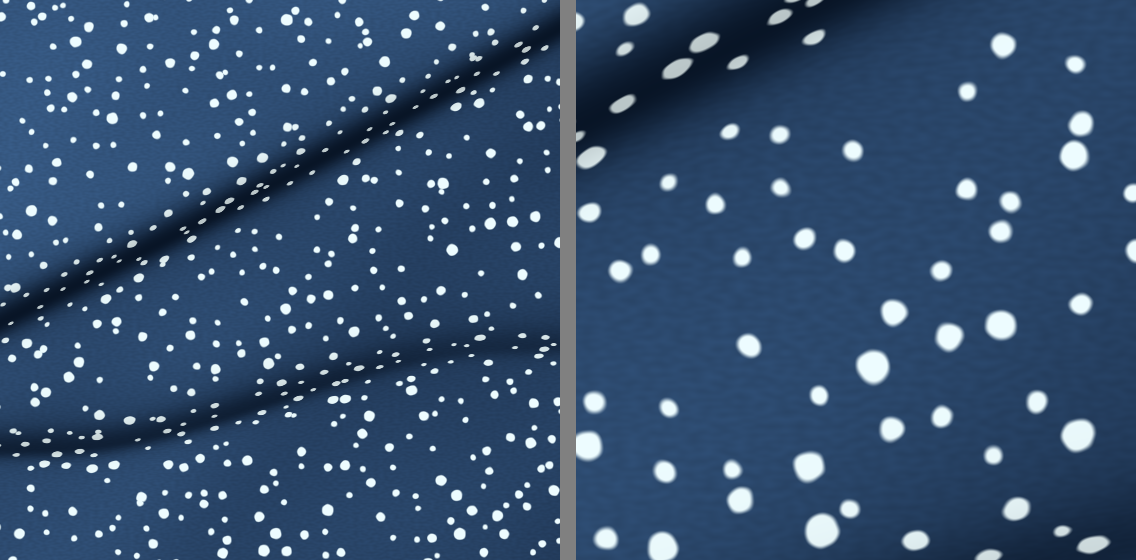
Left, the full canvas; right, a detail of the centre.
Write a WebGL 2 fragment shader that draws this texture.

```glsl
#version 300 es
precision highp float;
// Navy cloth scattered with small white dots, crossed by two soft diagonal folds.

uniform vec2 u_resolution;
out vec4 fragColor;

// Colours
const vec3 CLOTH_DIM = vec3(0.135, 0.232, 0.358);
const vec3 CLOTH_LIT = vec3(0.212, 0.348, 0.512);
const vec3 FOLD_DEEP = vec3(0.030, 0.078, 0.145);
const vec3 DOT_WHITE = vec3(0.930, 0.990, 1.000);

// Dots
const float DOT_CELLS = 24.0;
const float DOT_CHANCE = 0.80;
const float DOT_JITTER = 0.84;
const float DOT_MIN = 0.0050;
const float DOT_MAX = 0.0105;
const float DOT_WOBBLE = 0.0016;
const float DOT_EDGE = 0.0018;

// Folds: cloth hidden in each fold, and width of the squeezed strip
const vec2 MAIN_NORMAL = vec2(-0.47, 0.88);
const vec2 LOW_NORMAL = vec2(-0.20, 0.98);
const float MAIN_TUCK = 0.036;
const float LOW_TUCK = 0.034;
const float TUCK_WIDTH = 0.035;

// Weave
const vec2 WEAVE_SCALE = vec2(110.0, 240.0);
const float WEAVE_DEPTH = 0.09;

vec3 hash3(vec2 p) {
    vec3 q = fract(p.xyx * vec3(0.1031, 0.1030, 0.0973));
    q += dot(q, q.yxz + 33.33);
    return fract((q.xxy + q.yzz) * q.zyx);
}

float cornerSlope(vec2 cell, vec2 offset) {
    float angle = 6.28318 * hash3(cell + 71.0).x;
    return dot(vec2(cos(angle), sin(angle)), offset);
}

float gradientNoise(vec2 p) {
    vec2 cell = floor(p);
    vec2 f = p - cell;
    vec2 u = f * f * f * (f * (f * 6.0 - 15.0) + 10.0);
    vec2 e = vec2(1.0, 0.0);
    float low = mix(cornerSlope(cell, f), cornerSlope(cell + e, f - e), u.x);
    float high = mix(cornerSlope(cell + e.yx, f - e.yx),
                     cornerSlope(cell + e.xx, f - e.xx), u.x);
    return mix(low, high, u.y);
}

// Heights of the two fold lines across the canvas
float mainFold(float x) { return 0.423 + 0.49 * x + 0.035 * x * x; }
float lowFold(float x) { return 0.197 + 0.165 * smoothstep(0.1, 0.9, x) + 0.02 * x; }

// Bell-shaped shadow with separate widths above and below the fold
float foldShadow(float d, float above, float below) {
    float t = d / (d > 0.0 ? above : below);
    return exp(-t * t);
}

// Signed distance to the nearest dot edge
float dotDistance(vec2 cloth) {
    vec2 home = floor(cloth * DOT_CELLS);
    float nearest = 1.0;
    for (int y = -1; y <= 1; y++) {
        for (int x = -1; x <= 1; x++) {
            vec2 cell = home + vec2(x, y);
            vec3 place = hash3(cell + 19.0);
            vec3 kind = hash3(cell + 157.0);
            if (kind.x > DOT_CHANCE) continue;
            vec2 centre = (cell + 0.5 + DOT_JITTER * (place.xy - 0.5)) / DOT_CELLS;
            float radius = mix(DOT_MIN, DOT_MAX, place.z * place.z);
            nearest = min(nearest, length(cloth - centre) - radius);
        }
    }
    return nearest + DOT_WOBBLE * gradientNoise(cloth * 95.0);
}

void main() {
    float side = min(u_resolution.x, u_resolution.y);
    vec2 p = gl_FragCoord.xy / side;
    float mainD = p.y - mainFold(p.x);
    float lowD = p.y - lowFold(p.x);

    // Folded cloth is squeezed across each fold
    vec2 cloth = p + MAIN_NORMAL * MAIN_TUCK * tanh(mainD / TUCK_WIDTH)
                   + LOW_NORMAL * LOW_TUCK * tanh(lowD / TUCK_WIDTH);

    // Broad light: brighter above the main fold and toward the left
    float lit = 0.50 + 0.33 * smoothstep(-0.02, 0.06, mainD) - 0.42 * p.x + 0.14 * p.y;
    lit += 0.35 * gradientNoise(vec2(p.x * 2.0 + p.y, p.y * 4.0 - p.x * 2.0) + 3.7);
    vec3 colour = mix(CLOTH_DIM, CLOTH_LIT, clamp(lit, 0.0, 1.0));
    colour *= 1.0 + WEAVE_DEPTH * gradientNoise(cloth * WEAVE_SCALE);

    // Fold shadows: a dark core inside a wide, faint falloff
    float mainShade = 0.80 * foldShadow(mainD, 0.042, 0.028)
                    + 0.18 * foldShadow(mainD, 0.095, 0.060);
    float lowShade = 0.58 * foldShadow(lowD, 0.036, 0.017)
                   + 0.20 * foldShadow(lowD, 0.085, 0.035);
    lowShade *= mix(1.0, 0.65, smoothstep(0.45, 0.85, p.x));
    float shade = 1.0 - (1.0 - mainShade) * (1.0 - lowShade);
    colour = mix(colour, FOLD_DEEP, shade);

    // Printed dots, slightly dimmed inside the folds
    float d = dotDistance(cloth);
    float edge = max(DOT_EDGE, 0.75 / side);
    float ink = 1.0 - smoothstep(-edge, edge, d);
    colour = mix(colour, DOT_WHITE * (1.0 - 0.22 * shade), ink);

    fragColor = vec4(colour, 1.0);
}
```
